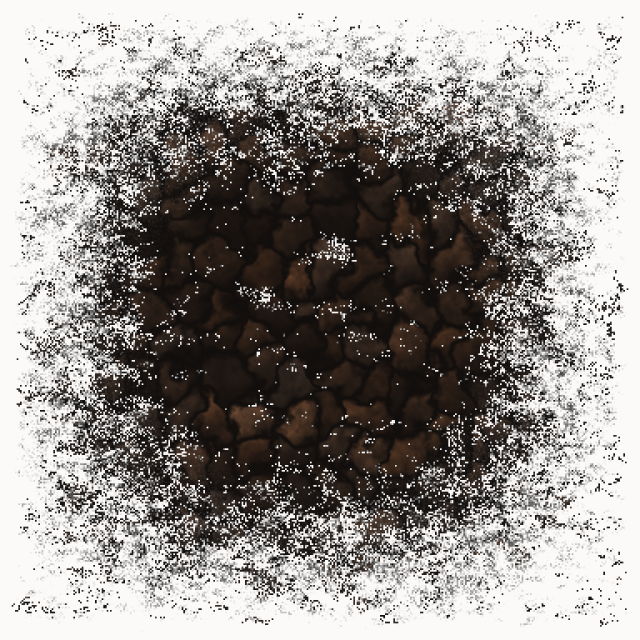
Give the GLSL for this texture, as a three.js fragment shader.

```glsl
varying vec2 vUv;

float hash(vec2 p) {
  vec3 q = fract(vec3(p.xyx) * 0.1031);
  q += dot(q, q.yzx + 33.33);
  return fract((q.x + q.y) * q.z);
}

float noise(vec2 p) {
  vec2 i = floor(p), f = fract(p);
  f = f * f * (3.0 - 2.0 * f);
  return mix(mix(hash(i), hash(i + vec2(1, 0)), f.x),
             mix(hash(i + vec2(0, 1)), hash(i + vec2(1, 1)), f.x), f.y);
}

float fbm(vec2 p) {
  float sum = 0.0, amp = 0.5;
  for (int i = 0; i < 4; i++) {
    sum += amp * noise(p);
    p = p * 2.03 + 17.3;
    amp *= 0.5;
  }
  return sum;
}

float patchGlow(vec2 uv, vec2 center, vec2 size) {
  vec2 q = (uv - center) / size;
  return exp(-dot(q, q));
}

// Packed brown stones with dark crevices
vec3 stones(vec2 uv) {
  vec2 p = uv * 17.0 + 1.3 * vec2(fbm(uv * 22.0), fbm(uv * 22.0 + 40.0));
  vec2 base = floor(p), nearestId = base, toCenter = vec2(0);
  float nearest = 9.0, second = 9.0;
  for (int y = -1; y <= 1; y++) {
    for (int x = -1; x <= 1; x++) {
      vec2 id = base + vec2(x, y);
      vec2 offset = id + 0.15 + 0.7 * vec2(hash(id + 3.0), hash(id + 71.0)) - p;
      float dist = length(offset * vec2(1.0, 0.85));
      if (dist < nearest) {
        second = nearest;
        nearest = dist;
        nearestId = id;
        toCenter = offset;
      } else {
        second = min(second, dist);
      }
    }
  }
  float body = smoothstep(0.0, 0.35, second - nearest);
  float tilt = clamp(0.55 + dot(toCenter, vec2(0.25, -0.6)), 0.0, 1.0);
  float grain = fbm(uv * 90.0);
  float light = body * tilt * (0.35 + 0.9 * hash(nearestId + 9.0)) * (0.45 + grain);
  light *= 0.4 + 1.2 * fbm(uv * 9.0 + 5.0);
  vec3 tint = mix(vec3(0.24, 0.18, 0.14), vec3(0.34, 0.20, 0.11), hash(nearestId + 23.0));
  return vec3(0.068, 0.055, 0.049) + tint * light * 0.85;
}

// Tone of one square fleck in rgb, its cover in alpha
vec4 fleck(vec2 cell) {
  vec2 uv = (cell + 0.5) / 384.0;
  vec2 away = abs(uv - vec2(0.49, 0.495));
  float rim = pow(dot(pow(away, vec2(4.0)), vec2(1.0)), 0.25);
  float density = 0.035 + 0.87 * smoothstep(0.17, 0.47, rim);

  float pale = patchGlow(uv, vec2(0.52, 0.61), vec2(0.02, 0.017))
             + patchGlow(uv, vec2(0.57, 0.475), vec2(0.025, 0.008))
             + patchGlow(uv, vec2(0.67, 0.26), vec2(0.02, 0.014))
             + patchGlow(uv, vec2(0.277, 0.316), vec2(0.018, 0.01))
             + patchGlow(uv, vec2(0.41, 0.53), vec2(0.02, 0.018));
  density += 0.45 * pale;

  // Ragged white border
  vec2 inside = min(uv, 1.0 - uv);
  float border = min(inside.x, inside.y) - 0.025 * noise(cell / 5.0);
  float fade = 1.0 - smoothstep(-0.006, 0.025, border);
  density += 0.7 * fade;

  float clump = 0.4 * noise(cell / vec2(13.0, 10.0))
              + 0.35 * noise(cell / vec2(5.0, 3.5) + 31.0)
              + 0.25 * noise(cell / vec2(2.5, 1.6) + 77.0);
  float rank = 0.5 + 0.66 * (hash(cell) - 0.5) + 1.15 * (clump - 0.5);
  float cover = step(rank, density);

  float tone = 0.5 * hash(cell + 211.0) + 0.5 * noise(cell / vec2(6.0, 4.0) + 113.0);
  tone += 0.3 * smoothstep(0.36, 0.5, rim) + 0.5 * fade;
  float gray = mix(0.3, 0.985, smoothstep(0.12, 0.62, tone));
  return vec4(gray * vec3(1.0, 0.994, 0.988), cover);
}

void main() {
  vec3 ground = stones(vUv);
  float outer = smoothstep(0.22, 0.42, length(vUv - 0.49));
  float soot = dot(ground, vec3(0.33));
  ground = mix(ground, vec3(soot) * vec3(1.05, 0.97, 0.93), 0.55 * outer);
  ground += outer * 0.16 * pow(hash(floor(vUv * 384.0) + 401.0), 3.0);

  // Blend neighbouring flecks only across their thin shared edges
  vec2 grid = vUv * 384.0 - 0.5;
  vec2 corner = floor(grid);
  vec2 width = clamp(fwidth(grid), 0.001, 1.0);
  vec2 blend = clamp((fract(grid) - 0.5) / width + 0.5, 0.0, 1.0);
  vec3 color = vec3(0);
  for (int y = 0; y < 2; y++) {
    for (int x = 0; x < 2; x++) {
      vec2 side = vec2(x, y);
      vec2 weight = mix(1.0 - blend, blend, side);
      vec4 spot = fleck(corner + side);
      color += weight.x * weight.y * mix(ground, spot.rgb, spot.a);
    }
  }
  gl_FragColor = vec4(color, 1.0);
}
```
